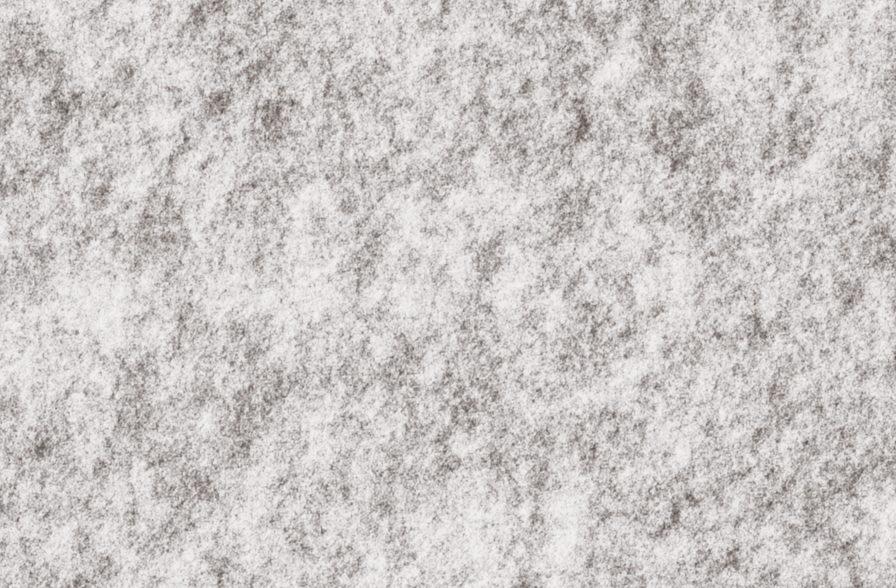
Give the GLSL for this texture, as a Shadertoy shader.

```glsl
// Loose white powder, raked by light from the upper left.
// Octaves of gradient noise give clumps and grains, partly shaded as relief;
// broad hollows, crumbs and a soft exposure curve complete the surface.

const vec2 LIGHT = vec2(-0.92, 0.39);
const vec2 DRIFT = vec2(-0.5, 0.866);
const vec3 ABSORPTION = vec3(0.184, 0.198, 0.204);
const mat2 TURN = mat2(0.8, 0.6, -0.6, 0.8);
const uint MULTIPLIER = 1664525u;
const uint INCREMENT = 1013904223u;
const int GRAIN_OCTAVES = 7;
const int HOLLOW_OCTAVES = 4;

// Integer hash: two values from 0 to 1 per cell
vec2 hash2(vec2 cell) {
    uvec2 v = uvec2(ivec2(cell)) * MULTIPLIER + INCREMENT;
    v.x += v.y * MULTIPLIER;
    v.y += v.x * MULTIPLIER;
    v ^= v >> 16u;
    v.x += v.y * MULTIPLIER;
    v.y += v.x * MULTIPLIER;
    v ^= v >> 16u;
    return vec2(v & 0xffffu) / 65535.0;
}

float slopeAt(vec2 cell, vec2 offset) {
    return dot(hash2(cell) * 2.0 - 1.0, offset);
}

// Gradient noise scaled to a standard deviation near one
float noise(vec2 p) {
    vec2 cell = floor(p);
    vec2 f = p - cell;
    vec2 u = f * f * f * (f * (f * 6.0 - 15.0) + 10.0);
    vec2 e = vec2(1.0, 0.0);
    float low = mix(slopeAt(cell, f), slopeAt(cell + e.xy, f - e.xy), u.x);
    float high = mix(slopeAt(cell + e.yx, f - e.yx),
                     slopeAt(cell + e.xx, f - e.xx), u.x);
    return 5.8 * mix(low, high, u.y);
}

// Height change toward the light
float relief(vec2 p, vec2 light, float reach) {
    return noise(p) - noise(p + light * reach);
}

// Clumps and grains: coarse octaves are bent and lit from the side, fine
// ones are nearly even speckle; those finer than a pixel fade away
float powder(vec2 p, vec2 bend, vec2 light, float pixel) {
    float sum = 0.0;
    float frequency = 8.0;
    mat2 turn = mat2(1.0);
    for (int i = 0; i < GRAIN_OCTAVES; i++) {
        float fineness = float(i) / float(GRAIN_OCTAVES - 1);
        float visible = 1.0 - smoothstep(0.75, 1.3, frequency * pixel);
        float strength = mix(0.85, 1.45, fineness);
        vec2 bent = p + bend * exp2(-float(i));
        vec2 q = turn * bent * frequency + float(i) * 17.3;
        float lit = relief(q, turn * light, 0.36);
        float clump = noise(q + 33.7);
        sum += visible * strength * mix(0.85 * lit + 0.4 * clump,
                                        0.45 * lit + 0.85 * clump, fineness);
        frequency *= 1.75;
        turn = TURN * turn;
    }
    return sum;
}

// Depth of dents from broad to narrow
float hollows(vec2 p) {
    float sum = 0.0;
    float frequency = 3.4;
    mat2 turn = TURN;
    for (int i = 0; i < HOLLOW_OCTAVES; i++) {
        sum += 0.5 * noise(turn * p * frequency + float(i) * 23.9);
        frequency *= 2.05;
        turn = TURN * turn;
    }
    return sum;
}

// Small rounded lumps, each with a lit side and a shaded side
float crumbs(vec2 p, vec2 light) {
    vec2 home = floor(p);
    float shade = 0.0;
    for (int y = -1; y <= 1; y++) {
        for (int x = -1; x <= 1; x++) {
            vec2 cell = home + vec2(x, y);
            vec2 offset = p - cell - hash2(cell);
            float radius = mix(0.2, 0.55, hash2(cell + 91.0).x);
            float body = 1.0 - smoothstep(0.75, 1.15, length(offset) / radius);
            shade += body * dot(offset, light) / radius;
        }
    }
    return shade;
}

void mainImage(out vec4 fragColor, in vec2 fragCoord) {
    float pixel = 1.0 / iResolution.y;
    vec2 p = fragCoord * pixel + 3.0;

    // Ragged bend for lumps and hollows, hollows drawn out along the drift
    vec2 bend = vec2(noise(p * 10.0), noise(p * 10.0 + 40.0)) * 0.006;
    vec2 ragged = p + bend;
    vec2 drifted = ragged - DRIFT * dot(ragged, DRIFT) * 0.15;

    float tone = 0.36 * powder(p, bend, LIGHT, pixel);
    tone -= 0.45 * hollows(drifted);

    // Crumbs gather in a few patches
    float patches = smoothstep(0.5, 1.6, noise(p * 4.2 + 77.0));
    tone += 0.7 * patches * crumbs(ragged * 27.0, LIGHT);

    // Slight falloff away from the light
    tone += 0.25 * (0.5 - fragCoord.x / iResolution.x);

    // Exposure curve: bright powder compresses, warm shadows deepen
    tone *= inversesqrt(1.0 + 0.07 * tone * tone);
    vec3 color = 1.0 - ABSORPTION * exp(-0.42 * tone);
    fragColor = vec4(color, 1.0);
}
```
